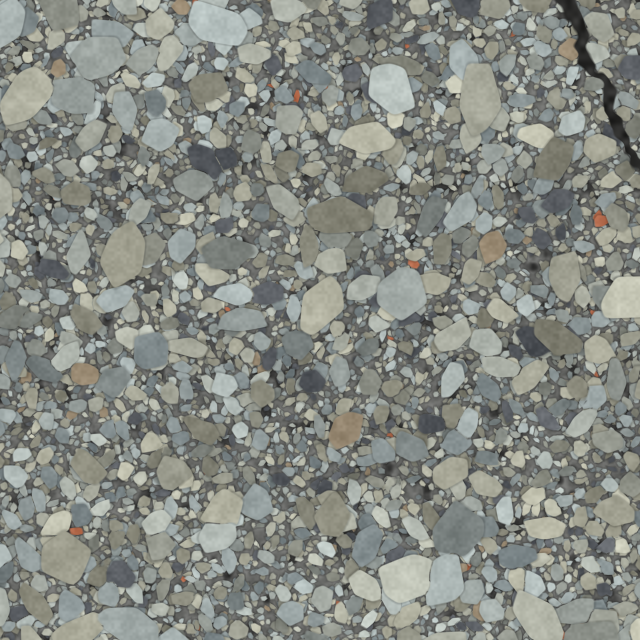
This texture is drawn by a WebGL 2 fragment shader. Its source:

```glsl
#version 300 es
precision highp float;

uniform vec2 u_resolution;
out vec4 fragColor;

const float TAU = 6.283185;

// Stone layers, from fine chips to coarse gravel
const int LAYERS = 5;
const float CELLS[LAYERS] = float[](88.0, 52.0, 32.0, 19.0, 11.5);
const float FILL[LAYERS] = float[](0.80, 0.68, 0.55, 0.45, 0.27);

// Stone shape
const int SIDES = 6;
const float ROUNDNESS = 13.0;
const float RADIUS_MIN = 0.33;
const float RADIUS_MAX = 0.49;
const float STRETCH_MAX = 1.42;
const float GAP = 0.0007;
const float SOFTNESS = 0.0015;
const float RIM_WIDTH = 0.0045;
const float RIM_SHADE = 0.17;

// Colours
const vec3 BINDER = vec3(0.425, 0.428, 0.418);
const vec3 PIT = vec3(0.24, 0.24, 0.235);
const vec3 STONE_DARK = vec3(0.465, 0.472, 0.462);
const vec3 STONE_LIGHT = vec3(0.765, 0.775, 0.745);
const vec3 SLATE = vec3(0.30, 0.315, 0.335);
const vec3 TAN = vec3(0.60, 0.54, 0.45);
const vec3 RUST = vec3(0.72, 0.43, 0.31);
const vec3 COOL_TINT = vec3(-0.032, 0.002, 0.024);
const vec3 WARM_TINT = vec3(0.020, 0.010, -0.034);
const vec3 CRACK_COLOUR = vec3(0.13, 0.13, 0.125);

// Crack through the upper right corner
const vec2 CRACK_TOP = vec2(0.885, 1.0);
const float CRACK_SLOPE = 0.44;
const float CRACK_WIDTH = 0.012;

// Integer hash giving three values in 0..1
vec3 hash3(vec2 cell, int seed) {
    uvec3 v = uvec3(ivec3(ivec2(cell), seed)) * 1664525u + 1013904223u;
    v.x += v.y * v.z; v.y += v.z * v.x; v.z += v.x * v.y;
    v ^= v >> 16u;
    v.x += v.y * v.z; v.y += v.z * v.x; v.z += v.x * v.y;
    return vec3(v >> 8u) / 16777216.0;
}

float noise(vec2 p, int seed) {
    vec2 i = floor(p), f = fract(p);
    f = f * f * (3.0 - 2.0 * f);
    float low = mix(hash3(i, seed).x, hash3(i + vec2(1, 0), seed).x, f.x);
    float high = mix(hash3(i + vec2(0, 1), seed).x, hash3(i + vec2(1, 1), seed).x, f.x);
    return mix(low, high, f.y);
}

vec2 rotate(vec2 p, float angle) {
    float c = cos(angle), s = sin(angle);
    return vec2(c * p.x - s * p.y, s * p.x + c * p.y);
}

// Rounded irregular polygon of about unit radius
float polygonDistance(vec2 p, vec2 cell, int seed) {
    float sum = 0.0;
    for (int k = 0; k < SIDES; k++) {
        vec3 h = hash3(cell, seed + 7 * k + 3);
        float angle = (float(k) + 0.55 * (h.x - 0.5)) * TAU / float(SIDES);
        float reach = mix(0.78, 1.12, h.y);
        sum += exp(ROUNDNESS * (dot(p, vec2(cos(angle), sin(angle))) - reach));
    }
    return log(sum) / ROUNDNESS;
}

vec3 stoneColour(vec2 cell, int seed) {
    vec3 tone = hash3(cell, seed + 61);
    vec3 colour = mix(STONE_DARK, STONE_LIGHT, tone.x);
    colour += mix(COOL_TINT, WARM_TINT, smoothstep(0.1, 0.9, tone.y));
    if (tone.z < 0.055) colour = SLATE + 0.1 * tone.x;
    else if (tone.z > 0.997) colour = RUST;
    else if (tone.z > 0.985) colour = TAN;
    return colour;
}

// Lays one size of stones over the given colour
vec3 addStones(vec3 under, vec2 uv, float cells, float fill, int seed) {
    vec2 p = rotate(uv, float(seed) * 0.013) * cells;
    vec2 home = floor(p), winner = home;
    float nearest = 1.0, second = 2.0;
    for (int j = -1; j <= 1; j++)
    for (int i = -1; i <= 1; i++) {
        vec2 cell = home + vec2(i, j);
        vec3 place = hash3(cell, seed);
        if (place.z > fill) continue;
        vec3 form = hash3(cell, seed + 1);
        float radius = mix(RADIUS_MIN, RADIUS_MAX, form.x);
        float stretch = mix(1.0, STRETCH_MAX, form.y);
        vec2 q = rotate(p - cell - mix(vec2(0.1), vec2(0.9), place.xy), form.z * TAU);
        q *= vec2(1.0 / stretch, stretch) / radius;
        if (dot(q, q) > 6.0) continue;
        float d = polygonDistance(q, cell, seed) * radius / cells;
        if (d < nearest) { second = nearest; nearest = d; winner = cell; }
        else second = min(second, d);
    }
    float edge = max(nearest, 0.5 * (nearest - second) + GAP);
    float soft = max(SOFTNESS, 0.7 / min(u_resolution.x, u_resolution.y));
    float rim = 1.0 - smoothstep(0.0, RIM_WIDTH, edge);
    vec3 stone = stoneColour(winner, seed);
    stone += 0.07 * (noise(uv * 60.0, seed + 90) - 0.5);
    return mix(under * (1.0 - RIM_SHADE * rim), stone, 1.0 - smoothstep(-soft, soft, edge));
}

void main() {
    vec2 uv = gl_FragCoord.xy / min(u_resolution.x, u_resolution.y);

    // Binder with dark pits
    float pits = smoothstep(0.66, 0.92, noise(uv * 48.0, 11));
    vec3 colour = mix(BINDER, PIT, pits) + 0.12 * (noise(uv * 120.0, 12) - 0.5);

    for (int n = 0; n < LAYERS; n++)
        colour = addStones(colour, uv, CELLS[n], FILL[n], 100 * (n + 1));

    // Broad stains and fine grain
    colour *= 1.0 + 0.10 * (noise(uv * 7.0, 13) - 0.5);
    colour += 0.06 * (noise(uv * 210.0, 14) - 0.5);

    // Ragged crack
    float wobble = 0.03 * (noise(uv * 22.0, 15) - 0.5) + 0.012 * (noise(uv * 70.0, 16) - 0.5);
    float offset = abs(uv.x - CRACK_TOP.x - CRACK_SLOPE * (CRACK_TOP.y - uv.y) + wobble);
    float width = CRACK_WIDTH * mix(0.5, 1.3, noise(uv * 30.0, 17)) * smoothstep(0.68, 0.78, uv.y);
    float crack = 1.0 - smoothstep(width - 0.003, width + 0.002, offset);
    vec3 crackFill = CRACK_COLOUR + 0.14 * (noise(uv * 90.0, 18) - 0.3);
    colour = mix(colour, crackFill, crack * smoothstep(0.68, 0.74, uv.y));

    fragColor = vec4(clamp(colour, 0.0, 1.0), 1.0);
}
```
